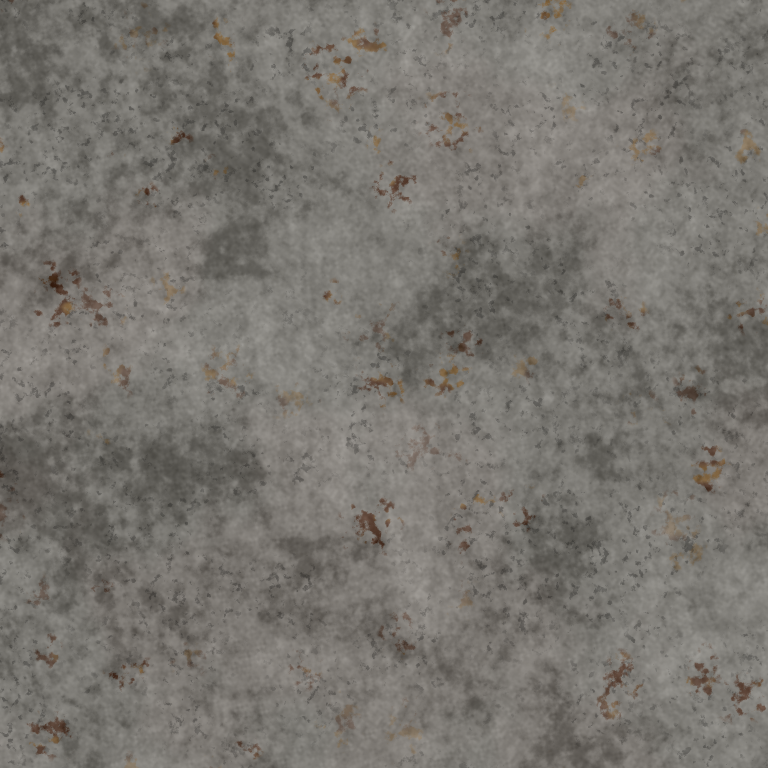
Write a WebGL 1 fragment shader that draws this texture.

```glsl
precision highp float;

uniform vec2 u_resolution;

const vec3 CONCRETE = vec3(0.482, 0.474, 0.453);
const vec3 WARM_TINT = vec3(0.010, 0.002, 0.002);
const vec3 DARK_RUST = vec3(0.29, 0.17, 0.11);
const vec3 OCHRE = vec3(0.50, 0.36, 0.18);
const float RUST_CELLS = 9.0;

float hash(vec2 p) {
  return fract(sin(dot(p, vec2(127.1, 311.7))) * 43758.5453);
}

float noise(vec2 p) {
  vec2 cell = floor(p);
  vec2 f = fract(p);
  vec2 w = f * f * (3.0 - 2.0 * f);
  float low = mix(hash(cell), hash(cell + vec2(1.0, 0.0)), w.x);
  float high = mix(hash(cell + vec2(0.0, 1.0)), hash(cell + vec2(1.0)), w.x);
  return mix(low, high, w.y);
}

// Octaves are rotated to hide the lattice; the mean is close to 0.5.
float fbm(vec2 p) {
  const mat2 turn = mat2(1.6, 1.2, -1.2, 1.6);
  float sum = 0.0;
  float weight = 0.516;
  for (int i = 0; i < 5; i++) {
    sum += weight * noise(p);
    p = turn * p + 17.3;
    weight *= 0.5;
  }
  return sum;
}

// Rust around one random centre per cell: x = coverage, y = ochre share.
vec2 rustSpots(vec2 uv, float ragged) {
  vec2 p = uv * RUST_CELLS;
  vec2 home = floor(p);
  vec2 rust = vec2(0.0);
  for (int y = -1; y <= 1; y++) {
    for (int x = -1; x <= 1; x++) {
      vec2 cell = home + vec2(float(x), float(y));
      vec2 centre = cell + vec2(hash(cell + 3.7), hash(cell + 8.1));
      float radius = mix(0.16, 0.46, hash(cell + 21.4));
      float stretch = mix(0.75, 1.35, hash(cell + 33.9));
      vec2 d = (p - centre) * vec2(stretch, 1.0 / stretch);
      float falloff = max(1.0 - length(d) / radius, 0.0);
      float present = step(0.25, hash(cell + 47.2));
      float cover = smoothstep(0.0, 0.5, 0.6 * falloff + 2.4 * (ragged - 0.5) - 0.36);
      cover *= present * smoothstep(0.0, 0.35, falloff) * mix(0.4, 1.0, hash(cell + 59.6));
      if (cover > rust.x) {
        rust = vec2(cover, hash(cell + 71.3));
      }
    }
  }
  return rust;
}

void main() {
  vec2 uv = gl_FragCoord.xy / u_resolution;
  vec2 tilted = mat2(0.83, 0.56, -0.56, 0.83) * uv;

  // Broad clouds with frayed edges
  vec2 warp = vec2(fbm(uv * 18.0 + 5.0), fbm(uv * 18.0 + 40.0)) - 0.5;
  float clouds = fbm(uv * vec2(9.5, 7.5) + warp * 1.1 + 11.0) - 0.5;
  float drift = noise(uv * 3.5 + 90.0) - 0.5;

  // Fine mottling, vertical wear and grain
  float mottle = fbm(tilted * 65.0 + 23.0) - 0.5;
  float streaks = noise(uv * vec2(150.0, 26.0) + warp * 4.0 + 61.0) - 0.5;
  float grain = noise(tilted * 235.0 + 7.0) - 0.5;

  float tone = 0.20 * clouds + 0.025 * drift + 0.145 * mottle;
  tone += 0.026 * streaks + 0.066 * grain;

  // Dark stains whose borders crumble into the mottling
  float stain = smoothstep(0.02, 0.24, -clouds - 0.55 * mottle);
  tone -= 0.055 * stain;
  vec3 color = CONCRETE + tone;
  color += WARM_TINT * smoothstep(0.45, 0.65, fbm(uv * 5.0 + 70.0));

  // Tiny dark pits gathered in loose patches
  float pits = smoothstep(0.60, 0.78, fbm(tilted * 130.0 + 31.0));
  pits *= smoothstep(0.35, 0.65, fbm(uv * 13.0 + 52.0));
  color *= 1.0 - 0.26 * pits;

  // Crumbly rust stains, from dark brown to ochre
  vec2 rust = rustSpots(uv + warp * 0.035, fbm(tilted * 100.0 + 13.0));
  float ochre = smoothstep(0.42, 0.66, 0.6 * noise(uv * 55.0 + 19.0) + 0.4 * rust.y);
  vec3 rustColor = mix(DARK_RUST, OCHRE, ochre) + tone;
  color = mix(color, rustColor, 0.8 * rust.x);

  gl_FragColor = vec4(color, 1.0);
}
```
